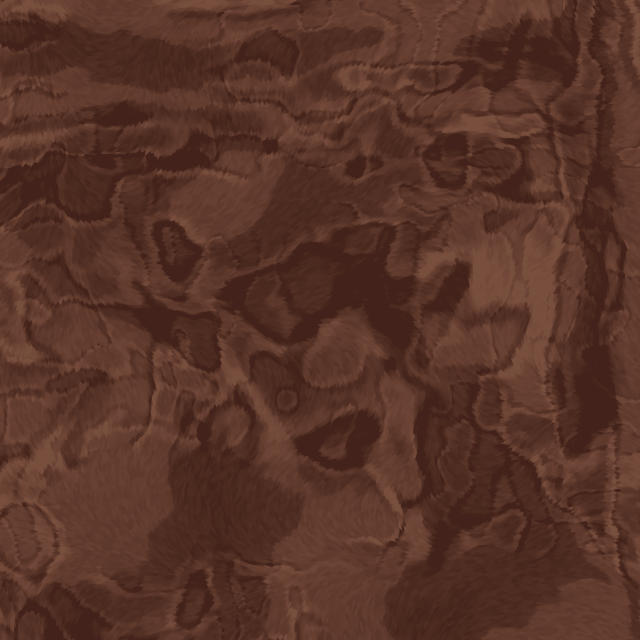
A WebGL 1 fragment shader for this texture:

```glsl
precision highp float;
uniform vec2 u_resolution;

float hash(vec2 p) {
  vec3 q = fract(vec3(p.xyx) * 0.1031);
  q += dot(q, q.yzx + 33.33);
  return fract((q.x + q.y) * q.z);
}

vec2 hash2(vec2 p) {
  return vec2(hash(p), hash(p + 71.7));
}

float noise(vec2 p) {
  vec2 i = floor(p), f = fract(p);
  f = f * f * (3.0 - 2.0 * f);
  return mix(mix(hash(i), hash(i + vec2(1, 0)), f.x),
             mix(hash(i + vec2(0, 1)), hash(i + vec2(1, 1)), f.x), f.y);
}

float fbm(vec2 p) {
  float sum = 0.0, amp = 0.57;
  for (int i = 0; i < 3; i++) {
    sum += amp * noise(p);
    p = mat2(1.6, 1.2, -1.2, 1.6) * p + 9.3;
    amp *= 0.5;
  }
  return sum;
}

// A light crest meeting a dark crease at a crisp edge
float fold(float n) {
  float crest = smoothstep(0.49, 0.52, n) * (1.0 - smoothstep(0.56, 0.68, n));
  float crease = smoothstep(0.33, 0.42, n) * (1.0 - smoothstep(0.46, 0.49, n));
  return 0.36 * crest - 0.36 * crease;
}

// Paint tone from dark 0 to light 1
float tone(vec2 p) {
  vec2 warp = vec2(fbm(p * 5.0 + 3.0), fbm(p * 5.0 + 27.0)) - 0.5;
  vec2 ragged = vec2(noise(p * 36.0 + 6.0), noise(p * 36.0 + 77.0)) - 0.5;
  p += 0.016 * ragged;
  vec2 q = p + 0.16 * warp;

  // Layers lie flat near the top and stand upright along the right
  float top = smoothstep(0.74, 0.84, p.y + 0.3 * warp.x);
  float side = smoothstep(0.85, 0.92, p.x + 0.3 * warp.y);
  vec2 level = p + warp * vec2(0.2, 0.05);
  vec2 upright = p + warp * vec2(0.07, 0.2);

  float patches = mix(fbm(q * 5.5 + 50.0), fbm(level * vec2(3.5, 14.0)), top);
  patches = mix(patches, fbm(upright * vec2(14.0, 3.5) + 8.0), side);
  float folds = mix(noise(q * 13.0 + 14.0), noise(level * vec2(5.0, 26.0)), top);
  folds = mix(folds, noise(upright * vec2(26.0, 5.0) + 31.0), side);
  float wrinkles = mix(noise(q * vec2(30.0, 18.0) + 90.0),
                       noise(q * vec2(18.0, 34.0) + 19.0),
                       smoothstep(0.4, 0.6, noise(q * 4.0 + 23.0)));

  float busy = smoothstep(0.34, 0.48, noise(q * 4.5 + 40.0) + 0.1 * side);
  float t = 0.26 + 0.3 * smoothstep(0.5, 0.518, patches);
  t += 0.5 * (patches - 0.5) + 0.15 * (noise(q * 7.0 + 60.0) - 0.5);
  return t + busy * (fold(folds) + 0.65 * fold(wrinkles));
}

// Each stroke is mostly flat, yet keeps the outlines beneath it
float strokeTone(vec2 p, vec2 center, vec2 id) {
  return tone(mix(p, center, 0.55) / 150.0) + 0.2 * (hash(id + 5.5) - 0.5);
}

void main() {
  vec2 uv = gl_FragCoord.xy / u_resolution.y;

  // Brush direction drifts slowly over the canvas
  float angle = 5.0 * (noise(uv * 3.5 + 12.0) - 0.5) - 0.3;
  vec2 along = vec2(cos(angle), sin(angle));
  vec2 across = vec2(-along.y, along.x);

  // Two nearest strokes in a stretched cell pattern
  vec2 p = uv * 150.0, base = floor(p);
  float near1 = 1e3, near2 = 1e3;
  vec2 center1 = p, center2 = p, id1 = base, id2 = base;
  for (int y = -2; y <= 2; y++) {
    for (int x = -2; x <= 2; x++) {
      vec2 id = base + vec2(x, y);
      vec2 center = id + hash2(id);
      vec2 d = p - center;
      float dist = length(vec2(dot(d, along) * 0.6, dot(d, across) * 1.6));
      if (dist < near1) {
        near2 = near1; center2 = center1; id2 = id1;
        near1 = dist; center1 = center; id1 = id;
      } else if (dist < near2) {
        near2 = dist; center2 = center; id2 = id;
      }
    }
  }

  // Soft seam between strokes
  float seam = max(0.1, 200.0 / u_resolution.y);
  float own = 0.5 + 0.5 * smoothstep(0.0, seam, near2 - near1);
  float t = mix(strokeTone(p, center2, id2), strokeTone(p, center1, id1), own);

  vec3 umber = vec3(0.26, 0.135, 0.1);
  vec3 clay = vec3(0.47, 0.305, 0.24);
  gl_FragColor = vec4(mix(umber, clay, clamp(t, 0.0, 1.0)), 1.0);
}
```
